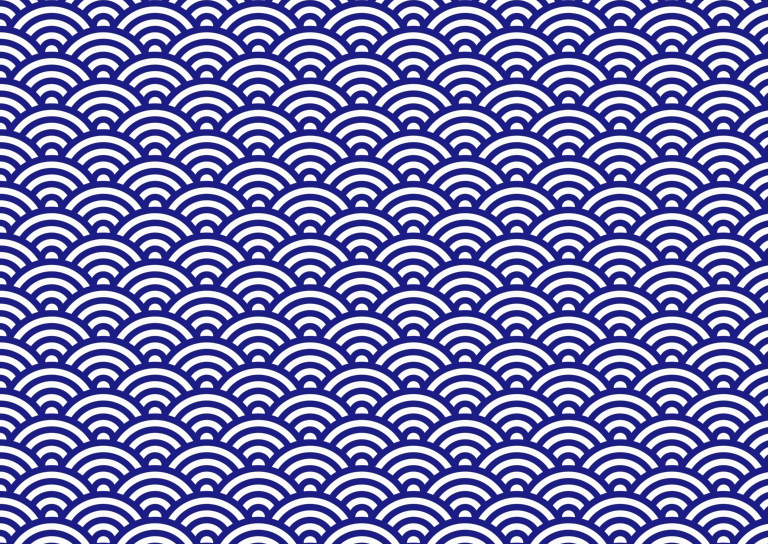
Write a Shadertoy shader that draws this pattern.

```glsl
// Seigaiha: overlapping rows of concentric-ring wave scales in navy on white.
#define SCALES_ACROSS 7.43
#define RINGS 4.0
#define WHITE_SHARE 0.5
#define EDGE_TINT_WIDTH 0.035
#define INK vec3(0.11, 0.11, 0.525)
#define INK_EDGE vec3(0.11, 0.12, 0.43)
#define PAPER vec3(0.985)

// Colour of one scale at distance d from its centre; its radius is 1.
vec3 scaleColor(float d, float soft) {
    // Keep the core solid white and the rim solid ink.
    float halfBand = 0.25 / RINGS;
    d = clamp(d, halfBand, 1.0 - halfBand);
    float fromWhite = abs(fract(d * RINGS + 0.25) - 0.5);
    float inkDepth = (fromWhite - 0.5 * WHITE_SHARE) / RINGS;
    vec3 ink = mix(INK_EDGE, INK, smoothstep(0.0, EDGE_TINT_WIDTH, inkDepth));
    return mix(PAPER, ink, smoothstep(-soft, soft, inkDepth));
}

void mainImage(out vec4 fragColor, in vec2 fragCoord) {
    // One unit is a scale radius; y runs down from the top edge.
    float unitsPerPixel = 2.0 * SCALES_ACROSS / iResolution.x;
    vec2 p = vec2(fragCoord.x, iResolution.y - fragCoord.y) * unitsPerPixel;
    float soft = 0.75 * unitsPerPixel;

    // Paint rows back to front; each lower row covers the one above.
    vec3 color = INK;
    float firstRow = floor(2.0 * p.y);
    for (int i = -1; i <= 3; i++) {
        float row = firstRow + float(i);
        float shift = mod(row, 2.0);
        vec2 offset = vec2(mod(p.x + shift, 2.0) - 1.0, p.y - 0.5 * row);
        float d = length(offset);
        float coverage = 1.0 - smoothstep(-soft, soft, d - 1.0);
        color = mix(color, scaleColor(d, soft), coverage);
    }
    fragColor = vec4(color, 1.0);
}
```
